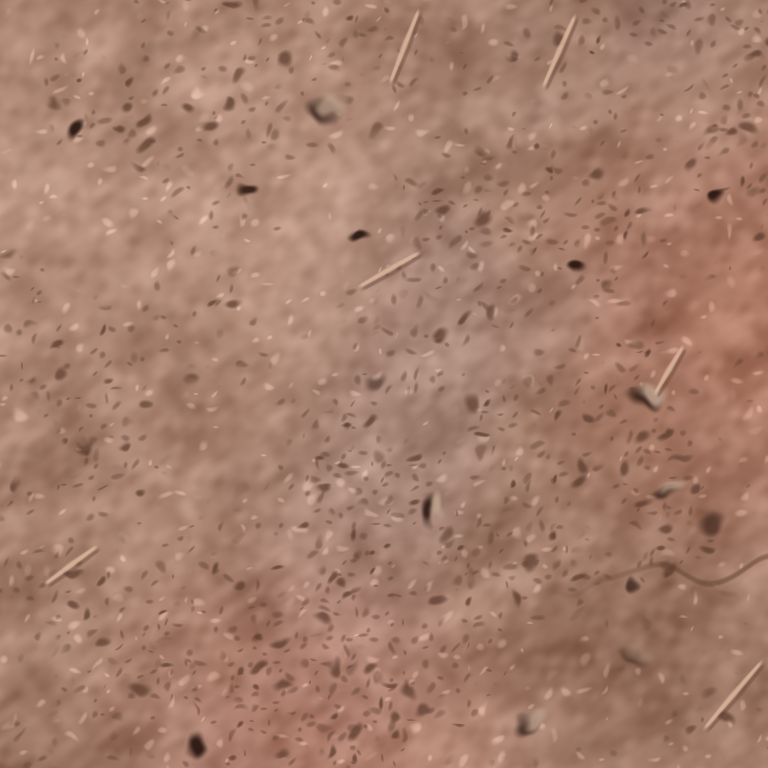
Write a WebGL 1 fragment shader that draws this texture.

```glsl
precision highp float;

// Dry, dusty earth seen from above: layered value noise gives the mottled soil,
// jittered cells scatter crumbs, pits and stones, and a few pale straws lie on top.
// Broad masks shift the tint from light dust to grey grit and red clay.

uniform vec2 u_resolution;

const vec3 SOIL = vec3(0.652, 0.503, 0.430);
const vec3 CRUMB = vec3(0.36, 0.235, 0.18);
const vec3 PIT = vec3(0.17, 0.095, 0.07);
const vec3 STONE = vec3(0.74, 0.63, 0.55);
const vec3 STRAW = vec3(0.86, 0.71, 0.61);
const vec3 RED_SHIFT = vec3(0.035, -0.022, -0.030);
const vec3 GREY_SHIFT = vec3(-0.050, -0.035, -0.018);

float hash(vec2 p) {
  vec3 q = fract(vec3(p.xyx) * 0.1031);
  q += dot(q, q.yzx + 33.33);
  return fract((q.x + q.y) * q.z);
}

vec2 hash2(vec2 p) {
  return vec2(hash(p + 17.3), hash(p + 71.9));
}

mat2 rotation(float angle) {
  float c = cos(angle), s = sin(angle);
  return mat2(c, -s, s, c);
}

float noise(vec2 p) {
  vec2 i = floor(p), f = fract(p);
  f = f * f * (3.0 - 2.0 * f);
  float low = mix(hash(i), hash(i + vec2(1.0, 0.0)), f.x);
  float high = mix(hash(i + vec2(0.0, 1.0)), hash(i + 1.0), f.x);
  return mix(low, high, f.y);
}

float fbm(vec2 p) {
  float sum = 0.0, amplitude = 0.5;
  for (int i = 0; i < 4; i++) {
    sum += amplitude * noise(p);
    p = rotation(0.6) * p * 2.03 + 9.7;
    amplitude *= 0.5;
  }
  return sum / 0.9375;
}

// Soft round mask, 1 at the centre and 0 beyond the radius.
float blob(vec2 p, vec2 centre, float radius) {
  return 1.0 - smoothstep(0.0, radius, length(p - centre));
}

// Coverage of scattered soft ellipses; radii are in cells.
float specks(vec2 p, float cells, float density, vec2 radii, float seed) {
  vec2 g = p * cells, base = floor(g);
  float cover = 0.0;
  for (int j = -1; j <= 1; j++) {
    for (int i = -1; i <= 1; i++) {
      vec2 id = base + vec2(float(i), float(j));
      vec2 rnd = hash2(id + seed);
      float present = smoothstep(0.0, 0.12, density - hash(id + seed + 5.1));
      vec2 d = rotation(0.6 + 2.0 * (rnd.x - 0.5)) * (g - id - 0.15 - 0.7 * rnd);
      float radius = mix(radii.x, radii.y, hash(id + seed + 29.0));
      float r = length(d * vec2(0.8, 1.0 + 0.8 * rnd.y)) / radius;
      cover = max(cover, present * (1.0 - smoothstep(0.3, 1.1, r)));
    }
  }
  return cover;
}

// Thin tapered stalks, mostly leaning up to the right.
float straws(vec2 p, float cells, float density, float seed) {
  vec2 g = p * cells, base = floor(g);
  float cover = 0.0;
  for (int j = -1; j <= 1; j++) {
    for (int i = -1; i <= 1; i++) {
      vec2 id = base + vec2(float(i), float(j));
      vec2 rnd = hash2(id + seed);
      vec2 d = rotation(mix(0.45, 1.35, rnd.x)) * (g - id - 0.2 - 0.6 * rnd.yx);
      float along = abs(d.x) / mix(0.15, 0.32, rnd.y);
      float width = 0.028 * (1.0 - 0.5 * along);
      float stalk = (1.0 - smoothstep(0.2, 1.0, abs(d.y) / max(width, 0.005)))
                  * (1.0 - smoothstep(0.8, 1.0, along));
      cover = max(cover, stalk * step(hash(id + seed + 3.7), density));
    }
  }
  return cover;
}

void main() {
  vec2 p = gl_FragCoord.xy / u_resolution;
  vec2 warp = vec2(noise(p * 55.0), noise(p * 55.0 + 40.0)) - 0.5;
  vec2 q = p + 0.011 * warp;

  // Broad regions: a gritty diagonal band, red clay and pale dust.
  float patches = fbm(p * 4.0 + 3.0);
  float band = 1.0 - smoothstep(0.03, 0.30, abs(p.x - 0.36 - 0.45 * p.y));
  float grit = band * smoothstep(0.25, 0.65, patches);
  float red = max(blob(p, vec2(1.0, 0.58), 0.42), blob(p, vec2(0.40, 0.04), 0.36));
  float dust = blob(p, vec2(0.25, 0.72), 0.6);
  float shade = blob(p, vec2(0.95, 0.12), 0.45) + blob(p, vec2(0.0, 0.08), 0.4);

  // Soil mottling, drawn out along a shallow diagonal.
  vec2 grain = rotation(0.6) * p * vec2(0.75, 1.0);
  float tone = 0.13 * (patches - 0.5) + 0.22 * (fbm(grain * 17.0) - 0.5)
             + 0.10 * (noise(grain * 75.0) - 0.5) + 0.045 * dust - 0.05 * shade;
  vec3 color = SOIL + tone + RED_SHIFT * red + GREY_SHIFT * grit;

  // Pale flecks, then fine and coarse crumbs gathered in clusters.
  float cluster = smoothstep(0.38, 0.68, fbm(p * 7.0 + 21.0));
  float density = 0.08 + 0.38 * cluster + 0.26 * band - 0.12 * dust;
  color += 0.12 * specks(q, 44.0, 0.28, vec2(0.15, 0.38), 11.0);
  color = mix(color, CRUMB, 0.42 * specks(q, 62.0, density, vec2(0.2, 0.48), 37.0));
  color = mix(color, CRUMB, 0.72 * specks(q, 34.0, density * 0.65, vec2(0.16, 0.42), 83.0));

  // A faint crack, deep pits, and stones with a shadow at their lower left.
  float crackY = 0.22 + 0.16 * (p.x - 0.7) + 0.05 * (noise(p.xx * 14.0) - 0.5);
  float crack = (1.0 - smoothstep(0.001, 0.006, abs(p.y - crackY))) * smoothstep(0.65, 0.95, p.x);
  color = mix(color, CRUMB, 0.5 * crack);
  color = mix(color, PIT, 0.95 * specks(q, 7.0, 0.28, vec2(0.07, 0.125), 131.0));
  vec2 stoneRadii = vec2(0.07, 0.11);
  color = mix(color, PIT, 0.9 * specks(q + vec2(0.010, 0.006), 5.0, 0.2, stoneRadii, 211.0));
  color = mix(color, STONE, 0.9 * specks(q, 5.0, 0.2, stoneRadii, 211.0));

  // Straws with a soft shadow, more of them toward the right.
  float strawDensity = 0.12 + 0.3 * smoothstep(0.55, 0.8, p.x);
  color = mix(color, CRUMB, 0.4 * straws(p + vec2(-0.004, 0.004), 5.0, strawDensity, 307.0));
  color = mix(color, STRAW, 0.85 * straws(p, 5.0, strawDensity, 307.0));

  gl_FragColor = vec4(clamp(color, 0.0, 1.0), 1.0);
}
```
